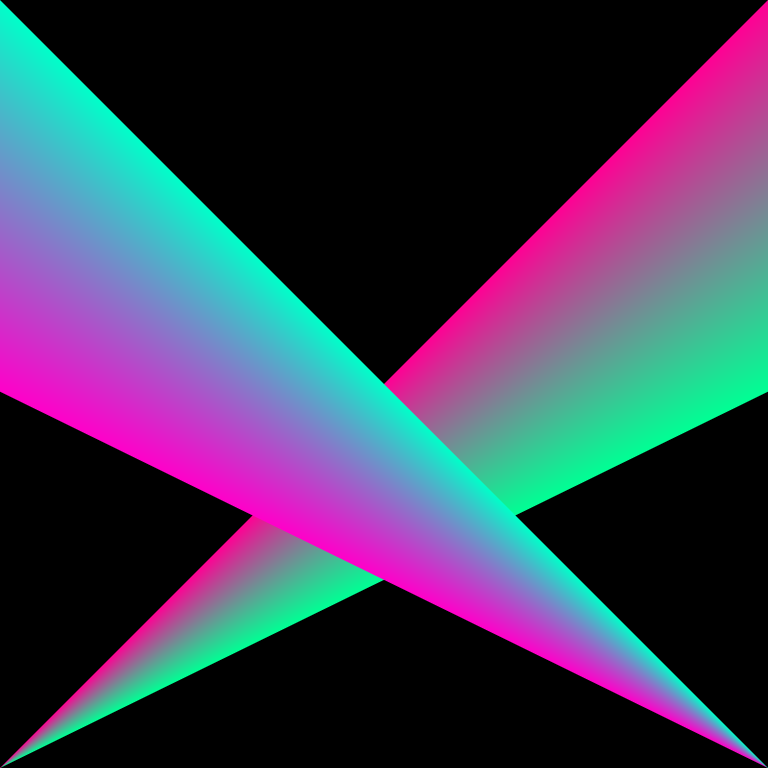
Reproduce this background procedurally as a WebGL 2 fragment shader.

```glsl
#version 300 es
precision highp float;

uniform vec2 u_resolution;
out vec4 fragColor;

const float SLOPE_LOW = 0.49;   // lower edge of each beam
const float SLOPE_HIGH = 1.0;   // upper edge of each beam
const vec3 BACKGROUND = vec3(0.0);
const vec3 BACK_LOW = vec3(0.0, 1.0, 0.58);
const vec3 BACK_HIGH = vec3(1.0, 0.0, 0.58);
const vec3 FRONT_LOW = vec3(1.0, 0.0, 0.79);
const vec3 FRONT_HIGH = vec3(0.0, 1.0, 0.79);

// Signed distance to a line through the origin, positive above it
float aboveLine(vec2 p, float slope) {
    return (p.y - slope * p.x) / sqrt(1.0 + slope * slope);
}

// Wedge fanning out from the origin: colour in rgb, coverage in a
vec4 beam(vec2 p, vec3 low, vec3 high, float pixel) {
    float inside = min(aboveLine(p, SLOPE_LOW), -aboveLine(p, SLOPE_HIGH));
    float coverage = clamp(inside / pixel + 0.5, 0.0, 1.0);
    float slope = p.y / max(p.x, 1e-4);
    float t = clamp((slope - SLOPE_LOW) / (SLOPE_HIGH - SLOPE_LOW), 0.0, 1.0);
    return vec4(mix(low, high, t), coverage);
}

void main() {
    vec2 uv = gl_FragCoord.xy / u_resolution;
    float pixel = 1.0 / min(u_resolution.x, u_resolution.y);

    // The front beam is the back beam mirrored left to right
    vec4 back = beam(uv, BACK_LOW, BACK_HIGH, pixel);
    vec4 front = beam(vec2(1.0 - uv.x, uv.y), FRONT_LOW, FRONT_HIGH, pixel);

    vec3 color = mix(BACKGROUND, back.rgb, back.a);
    color = mix(color, front.rgb, front.a);
    fragColor = vec4(color, 1.0);
}
```
